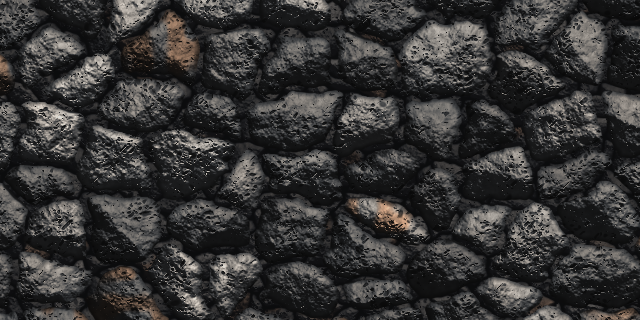
Write a WebGL 1 fragment shader that draws this texture.

```glsl
precision highp float;
// Dry-stone wall of pitted grey lava rocks in hard sunlight from above.
uniform vec2 u_resolution;

const vec3 SUN = vec3(0.30, 0.76, 0.57);
const vec3 COOL_SHADE = vec3(0.95, 1.00, 1.06);
const vec3 WARM_LIGHT = vec3(1.03, 1.00, 0.96);
const vec3 RUST = vec3(1.30, 0.98, 0.76);

struct Stone {
  float edge;   // distance to the outline, positive inside
  vec2 local;   // offset from the stone centre
  float id;     // random value of the stone
};

float hash(vec2 p) {
  vec3 q = fract(vec3(p.xyx) * vec3(0.1031, 0.1030, 0.0973));
  q += dot(q, q.yzx + 33.33);
  return fract((q.x + q.y) * q.z);
}

vec2 hash2(vec2 p) {
  return vec2(hash(p + 17.3), hash(p + 71.9));
}

float noise(vec2 p) {
  vec2 i = floor(p), f = fract(p);
  f = f * f * (3.0 - 2.0 * f);
  return mix(mix(hash(i), hash(i + vec2(1, 0)), f.x),
             mix(hash(i + vec2(0, 1)), hash(i + vec2(1, 1)), f.x), f.y);
}

float fbm(vec2 p) {
  float sum = 0.0, amp = 0.5;
  for (int i = 0; i < 4; i++) {
    sum += amp * noise(p);
    p = mat2(1.6, 1.2, -1.2, 1.6) * p + 9.7;
    amp *= 0.55;
  }
  return sum;
}

float smoothMin(float a, float b, float k) {
  float h = max(k - abs(a - b), 0.0) / k;
  return min(a, b) - 0.25 * h * h * k;
}

// Staggered stone centre in xy, size weight in z.
vec3 site(vec2 cell) {
  vec2 jitter = (hash2(cell) - 0.5) * vec2(0.8, 0.7);
  return vec3(cell + 0.5 + jitter + vec2(0.5 * mod(cell.y, 2.0), 0.0), 0.38 * hash(cell + 5.1));
}

// Weighted Voronoi stone with rounded corners and a ragged outline.
Stone findStone(vec2 p, float scale) {
  vec2 wobble = vec2(noise(p * 13.0), noise(p * 13.0 + 40.0)) - 0.5;
  vec2 fine = vec2(noise(p * 45.0 + 8.0), noise(p * 45.0 + 60.0)) - 0.5;
  vec2 q = (p + wobble * 0.035 + fine * 0.010) * scale * vec2(0.90, 1.08) + 20.0;
  vec2 base = floor(q), nearest = base;
  vec3 own = vec3(0.0);
  float best = 100.0;
  for (int y = -2; y <= 2; y++) for (int x = -2; x <= 2; x++) {
    vec2 cell = base + vec2(float(x), float(y));
    vec3 s = site(cell);
    float power = dot(q - s.xy, q - s.xy) - s.z;
    if (power < best) { best = power; own = s; nearest = cell; }
  }
  float edge = 1.0;
  for (int y = -2; y <= 2; y++) for (int x = -2; x <= 2; x++) {
    vec3 s = site(base + vec2(float(x), float(y)));
    float gap = length(s.xy - own.xy);
    if (gap > 0.001) {
      float border = (dot(q - s.xy, q - s.xy) - s.z - best) / (2.0 * gap);
      edge = smoothMin(edge, border, 0.14);
    }
  }
  float id = hash(nearest + scale);
  return Stone((edge - 0.025 - 0.035 * id) / scale, (q - own.xy) / scale, id);
}

// Scattered round holes, 1 at their centres.
float pits(vec2 p, float scale, float density) {
  vec2 q = p * scale + 1.2 * noise(p * scale * 0.7);
  float depth = 0.0;
  for (int y = -1; y <= 1; y++) for (int x = -1; x <= 1; x++) {
    vec2 cell = floor(q) + vec2(float(x), float(y));
    float radius = mix(0.18, 0.52, hash(cell + 3.7)) * step(hash(cell + 9.2), density);
    vec2 d = (q - cell - hash2(cell)) * vec2(0.85, 1.15);
    depth = max(depth, 1.0 - smoothstep(radius * 0.4, radius + 0.05, length(d)));
  }
  return depth;
}

float porosity(vec2 p, float id) {
  float cluster = smoothstep(0.25, 0.75, noise(p * 16.0 + id * 50.0));
  float density = cluster * mix(0.15, 0.85, fract(id * 7.3));
  return max(pits(p, 68.0, density), pits(p + 3.0, 34.0, density * 0.45));
}

// Domed stone cut by two tilted facets, with a rough porous skin.
float relief(vec2 p, float scale) {
  Stone s = findStone(p, scale);
  float rim = 1.0 - clamp(s.edge * scale / 0.27, 0.0, 1.0);
  vec2 tiltA = hash2(vec2(s.id * 91.0, 2.0)) - 0.5;
  vec2 tiltB = hash2(vec2(s.id * 57.0, 8.0)) - 0.5;
  float facets = smoothMin(dot(s.local, tiltA) * 0.9, 0.008 + dot(s.local, tiltB) * 1.8, 0.008);
  float skin = 0.030 * fbm(p * 24.0 + s.id * 30.0) + 0.003 * noise(p * 130.0);
  return facets + skin - 0.19 / scale * rim * rim - 0.004 * porosity(p, s.id);
}

// Lit colour of one layer of stones, coverage in alpha.
vec4 stoneLayer(vec2 p, float scale) {
  Stone s = findStone(p, scale);
  float e = 0.002, h = relief(p, scale);
  vec2 slope = vec2(relief(p + vec2(e, 0), scale), relief(p + vec2(0, e), scale)) - h;
  float sun = max(dot(normalize(vec3(-slope / e, 1.0)), SUN), 0.0);

  // Shadow thrown by a stone that stands further out.
  Stone above = findStone(p + SUN.xy * 0.13 / scale, scale);
  float shadow = step(s.id + 0.08, above.id) * smoothstep(0.0, 0.008, above.edge);
  sun = pow(sun, 1.5) * (1.0 - 0.8 * shadow);

  float albedo = mix(0.27, 0.48, pow(fract(s.id * 13.7), 1.8));
  albedo *= 0.72 + 0.6 * fbm(p * 60.0);
  albedo *= 1.0 - 0.62 * porosity(p, s.id);
  float crevice = mix(0.45, 1.0, smoothstep(0.0, 0.10 / scale, s.edge));
  float light = albedo * crevice * (0.16 + 1.42 * sun);
  vec3 tint = mix(COOL_SHADE, WARM_LIGHT, smoothstep(0.1, 0.5, light));
  float rust = step(0.87, fract(s.id * 29.3)) * smoothstep(0.3, 0.7, noise(p * 20.0));
  tint = mix(tint, RUST, rust * 0.8 + 0.08 * noise(p * 9.0));
  return vec4(light * tint, smoothstep(-0.002, 0.003, s.edge));
}

void main() {
  vec2 p = gl_FragCoord.xy / u_resolution.y;
  vec4 front = stoneLayer(p, 5.2);
  vec4 rubble = stoneLayer(p + 7.0, 13.0);
  vec3 hollow = vec3(0.045, 0.046, 0.052);
  vec3 back = mix(hollow, hollow + rubble.rgb * 0.35, rubble.a);
  vec3 color = mix(back, front.rgb + 0.025, front.a);
  gl_FragColor = vec4(min(color, vec3(0.86)), 1.0);
}
```
